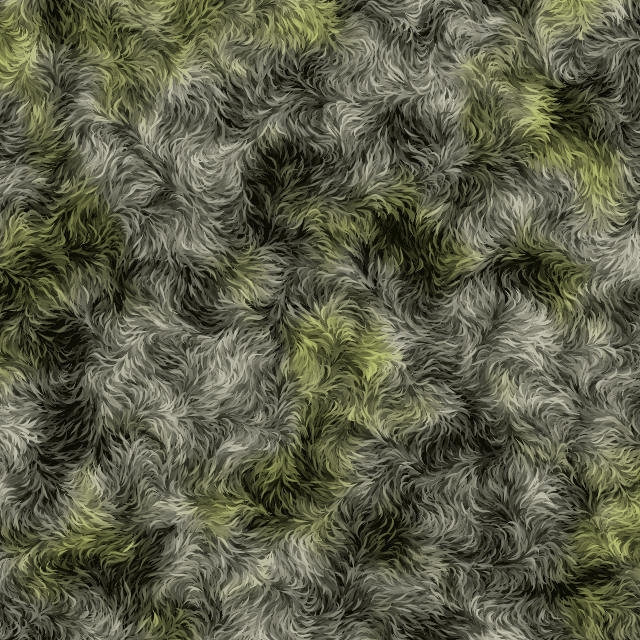
A Shadertoy shader for this texture:

```glsl
// Woolly, moss-like pile: layers of short curved fibres follow a swirling field.
// Each fibre carries the shade of the cellular tuft at its root, so that
// pale tufts fray over the dark gaps between them.

const int   LAYERS       = 12;      // fibre layers, from bottom to top
const float FIBRE_CELL   = 0.021;   // grid spacing of the fibres
const float FIBRE_WIDTH  = 0.0018;  // half width of a fibre
const float FIBRE_BEND   = 0.5;     // strongest curvature, in cells
const float FIBRE_STRAY  = 0.9;     // spread of slope against the field
const float FIBRE_VARIED = 0.32;    // spread of shade among fibres
const float DEPTH_SHADE  = 0.25;    // darkening of the lower layers
const float GAP_SHADE    = -0.20;   // shade where no fibre covers
const float TUFT_CELL    = 0.08;    // spacing of the tufts
const float TUFT_GAIN    = 0.52;    // contrast of tufts against gaps
const float BROAD_GAIN   = 0.03;    // contrast of the wide light areas
const float MEAN_TONE    = 0.47;
const float OLIVE_AMOUNT = 0.34;    // loss of blue in the olive patches

vec3 hash3(vec2 p) {
    vec3 q = fract(p.xyx * vec3(0.1031, 0.1030, 0.0973));
    q += dot(q, q.yxz + 33.33);
    return fract((q.xxy + q.yzz) * q.zyx);
}

// Layered sines, each octave turned and warped; roughly -2 to 2.
float waves(vec2 p) {
    float sum = 0.0, amplitude = 1.0;
    for (int i = 0; i < 4; i++) {
        p = mat2(1.28, 0.96, -0.96, 1.28) * p + 1.7;
        sum += amplitude * sin(p.x + 1.3 * sin(p.y));
        amplitude *= 0.7;
    }
    return sum;
}

// Cellular domes of random height; the highest one wins.
float tuftHeight(vec2 p) {
    vec2 g = p / TUFT_CELL;
    g += 0.18 * vec2(waves(p * 19.0), waves(p * 19.0 + 40.0));
    vec2 cell = floor(g);
    float height = -2.0;
    for (int i = 0; i < 9; i++) {
        vec2 id = cell + vec2(i % 3 - 1, i / 3 - 1);
        vec3 rnd = hash3(id + 211.0);
        height = max(height, 0.5 * rnd.z - length(g - id - rnd.xy));
    }
    return height;
}

// Composites all fibres; returns the root position in xy and the shade in z.
vec3 fibrePile(vec2 p, float pixel) {
    vec3 pile = vec3(p, GAP_SHADE);
    float soft = pixel / FIBRE_CELL;
    float width = FIBRE_WIDTH / FIBRE_CELL;

    // The field is shared by all layers; its turning curls the fibres.
    float angle = 1.3 * waves(p * 9.0);
    vec2 along = vec2(cos(angle), sin(angle));
    vec2 across = vec2(-along.y, along.x);

    for (int layer = 0; layer < LAYERS; layer++) {
        float level = float(layer);
        vec2 g = p / FIBRE_CELL + level * vec2(7.37, 3.61);
        vec2 corner = floor(g - 0.5);
        float depth = DEPTH_SHADE * (level / float(LAYERS) - 0.6);

        // The four nearest cells hold one fibre each.
        for (int i = 0; i < 4; i++) {
            vec2 id = corner + vec2(i % 2, i / 2);
            vec3 place = hash3(id + level * 37.0);
            vec3 look = fract(place * 61.7) - 0.5;
            vec2 d = g - id - 0.25 - 0.5 * place.xy;
            vec2 q = vec2(dot(d, along), dot(d, across));

            // Tapered parabolic stroke.
            float halfLength = 0.66 + 0.18 * look.x;
            float slope = FIBRE_STRAY * (place.z - 0.5);
            float bend = 2.0 * FIBRE_BEND * look.y;
            float t = q.x / halfLength;
            float taper = max(1.0 - t * t, 0.0);
            float dist = abs(q.y - q.x * (slope + bend * q.x));
            float cover = clamp((width * taper - dist) / soft + 0.5, 0.0, 1.0);
            cover *= min(taper * 4.0, 1.0);

            vec2 root = p - along * (q.x + halfLength) * FIBRE_CELL;
            pile = mix(pile, vec3(root, depth + FIBRE_VARIED * look.z), cover);
        }
    }
    return pile;
}

// Warm grey ramp, with blue drained towards olive.
vec3 woolColour(float tone, float olive) {
    vec3 grey = vec3(tone, tone * 0.995, max(tone * 0.93 - 0.03, 0.02));
    return grey * vec3(1.0 - 0.04 * olive, 1.0, 1.0 - OLIVE_AMOUNT * olive);
}

void mainImage(out vec4 fragColor, in vec2 fragCoord) {
    vec2 p = fragCoord / iResolution.y;
    vec3 pile = fibrePile(p, 1.0 / iResolution.y);
    vec2 root = pile.xy;

    float olive = smoothstep(-0.3, 1.8, waves(root * 7.0 + 13.0));
    float tone = MEAN_TONE + TUFT_GAIN * tuftHeight(root) + pile.z;
    tone += BROAD_GAIN * waves(root * 5.0 + 71.0) - 0.03 * olive;
    tone = clamp(tone, 0.05, 0.74);

    fragColor = vec4(woolColour(tone, olive), 1.0);
}
```
